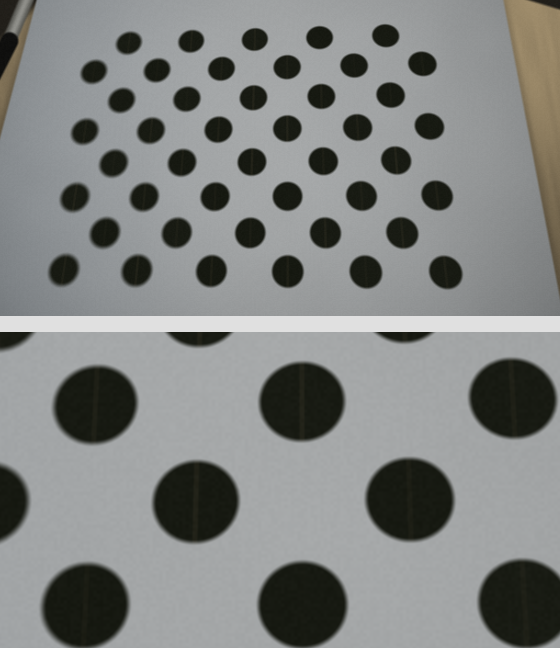
Top: the whole. Bottom: its middle third, enlarged.
This pattern is drawn by a WebGL 1 fragment shader. Its source:

```glsl
precision highp float;
// A sheet of staggered black dots, 8 rows of 5 and 6 in turn, seen in perspective on a wooden desk.
// Each pixel is carried back through a homography to grid units, where the nearest dot is found.
// Soft falloff of light, sensor grain, faint print streaks and a pen at the corner finish it.

uniform vec2 u_resolution;

#define ROWS 8.0
#define LAST_COLUMN 10.0
#define DOT_RADIUS 0.405
#define DOT_SOFTNESS 0.025
#define LEFT_BLUR 0.045
#define STREAK 0.045
#define GRAIN 0.018
#define FALLOFF 0.16
#define INK vec3(0.09, 0.10, 0.07)
#define PAPER vec3(0.650, 0.660, 0.663)
#define WOOD vec3(0.60, 0.53, 0.405)

float hash(vec2 p) {
    return fract(sin(dot(p, vec2(127.1, 311.7))) * 43758.5453);
}

float noise(vec2 p) {
    vec2 cell = floor(p);
    vec2 f = fract(p);
    f = f * f * (3.0 - 2.0 * f);
    return mix(mix(hash(cell), hash(cell + vec2(1.0, 0.0)), f.x),
               mix(hash(cell + vec2(0.0, 1.0)), hash(cell + vec2(1.0, 1.0)), f.x), f.y);
}

// Coverage of the region where the signed distance is positive
float cover(float dist, float soft) {
    return smoothstep(-soft, soft, dist);
}

float capsule(vec2 p, vec2 a, vec2 b, float radius) {
    vec2 ab = b - a;
    float t = clamp(dot(p - a, ab) / dot(ab, ab), 0.0, 1.0);
    return length(p - a - ab * t) - radius;
}

// Inverse homography: canvas to half-column and row units
vec2 toGrid(vec2 p) {
    vec3 across = vec3(0.9756, -0.0351, -0.0477);
    vec3 down = vec3(-0.1228, 0.5104, -0.1369);
    vec3 start = vec3(0.2973, 0.2272, 1.0);
    vec3 q = vec3(p, 1.0);
    vec2 st = vec2(dot(q, cross(down, start)), dot(q, cross(start, across)));
    st /= dot(q, cross(across, down));
    return vec2(10.0 * st.x, 6.0 * st.y + 1.0);
}

vec3 drawDesk(vec2 p, float px) {
    float grain = noise(vec2(p.x * 60.0 - p.y * 11.0, p.y * 7.0));
    vec3 color = WOOD * (0.96 + 0.08 * grain);
    color *= 1.0 - 0.36 * smoothstep(0.1, 1.0, p.y);
    color *= mix(0.85, 1.0, step(0.8, p.x));

    // Dark things beyond the desk in both upper corners
    float rightDark = cover((p.x - 1.671) * 0.3 - p.y, px + 0.003);
    float leftDark = cover(0.13 - p.y - p.x, px + 0.02);
    color = mix(color, vec3(0.13, 0.12, 0.10), max(rightDark, leftDark));
    return color;
}

vec3 drawPen(vec3 color, vec2 p, float px) {
    float body = capsule(p, vec2(0.037, 0.111), vec2(0.093, -0.023), 0.022);
    float cap = capsule(p, vec2(-0.023, 0.235), vec2(0.030, 0.130), 0.028);
    float shade = 1.0 - smoothstep(-0.022, 0.0, body);
    color = mix(color, vec3(0.34, 0.34, 0.32) + 0.22 * shade, cover(-body, px + 0.002));
    return mix(color, vec3(0.06, 0.06, 0.055), cover(-cap, px + 0.002));
}

vec3 drawPaper(vec2 p) {
    vec2 away = p - vec2(0.86, 0.40);
    vec3 color = PAPER - FALLOFF * dot(away, away);
    color += 0.012 * (noise(p * 9.0) - 0.5);
    return color + vec3(-0.008, 0.0, 0.010) * smoothstep(0.9, 0.0, p.x);
}

vec3 drawDots(vec3 color, vec2 p, float px) {
    // Nearest site on the staggered lattice
    vec2 grid = toGrid(p);
    float row = floor(grid.y + 0.5);
    float shift = mod(row + 1.0, 2.0);
    float column = 2.0 * floor((grid.x - shift) * 0.5 + 0.5) + shift;
    vec2 site = vec2(column, row);
    vec2 local = grid - site;

    float inside = step(0.0, row) * step(row, ROWS - 1.0)
                 * step(0.0, column) * step(column, LAST_COLUMN);
    float radius = DOT_RADIUS + 0.008 * (hash(site) - 0.5);
    float soft = DOT_SOFTNESS + LEFT_BLUR * smoothstep(0.85, 0.2, p.x) + 7.0 * px;
    float dot_ = inside * cover(radius - length(local), min(soft, 0.09));

    // Printed ink with a thin worn line down the middle
    float streak = 1.0 - smoothstep(0.01, 0.03 + 7.0 * px, abs(local.x));
    vec3 ink = INK + 0.012 * (hash(site + 7.0) - 0.5);
    ink += vec3(1.0, 0.8, 0.6) * STREAK * streak * hash(site + 3.0);
    return mix(color, ink, dot_);
}

void main() {
    float px = 1.0 / u_resolution.y;
    vec2 p = vec2(gl_FragCoord.x, u_resolution.y - gl_FragCoord.y) * px;

    float leftEdge = p.x - 0.116 + 0.266 * p.y;
    float rightEdge = 1.593 + 0.19 * p.y - p.x;
    float sheet = min(leftEdge, rightEdge);

    vec3 desk = drawDesk(p, px) * (1.0 - 0.15 * smoothstep(-0.025, 0.0, sheet));
    vec3 paper = drawDots(drawPaper(p), p, px);
    vec3 color = mix(desk, paper, cover(sheet, px + 0.002));
    color = drawPen(color, p, px);
    color += GRAIN * (noise(p * 288.0) - 0.5);
    gl_FragColor = vec4(color, 1.0);
}
```
